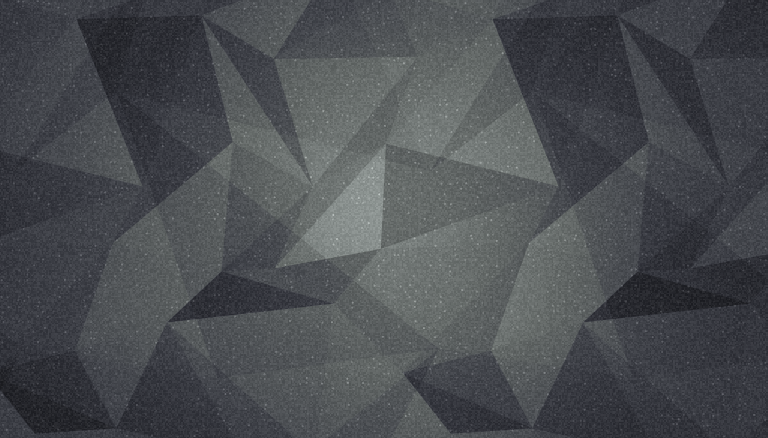
A Shadertoy shader for this background:

```glsl
#define PERIOD 0.95        // width of one repeat, in canvas heights
#define JITTER 0.42        // vertex displacement, in cells
#define FACET_DEPTH 0.46   // darkening of the small facets
#define VEIL_DEPTH 0.16    // darkening of the large translucent facets
#define AMBIENT 0.215
#define GLOW 0.36
#define FALLOFF 2.3
#define GRAIN 0.075
#define GRAIN_ROWS 292.0
#define SPECK 0.22
#define SPECK_ROWS 85.0

float hash(vec2 p) {
    vec3 q = fract(vec3(p.xyx) * 0.1031);
    q += dot(q, q.yzx + 33.33);
    return fract((q.x + q.y) * q.z);
}

float cross2(vec2 a, vec2 b) { return a.x * b.y - a.y * b.x; }

float area(vec2 a, vec2 b, vec2 c) { return cross2(b - a, c - a); }

// Signed distance to the line a-b, positive on its left
float side(vec2 p, vec2 a, vec2 b) { return cross2(normalize(b - a), p - a); }

// Wraps the column so that the mesh repeats sideways
vec2 wrapCell(vec2 cell, float columns, float seed) {
    return vec2(mod(cell.x, columns), cell.y) + seed;
}

vec2 vertexAt(vec2 cell, float columns, float seed) {
    vec2 id = wrapCell(cell, columns, seed);
    return cell + JITTER * (2.0 * vec2(hash(id), hash(id + 57.3)) - 1.0);
}

// Adds one triangle as (shade * coverage, coverage)
vec2 facet(vec2 p, vec2 a, vec2 b, vec2 c, vec2 id, float pixel) {
    float inside = min(side(p, a, b), min(side(p, b, c), side(p, c, a)));
    float cover = clamp(0.5 + inside / pixel, 0.0, 1.0);
    float tone = hash(id);
    float angle = 6.2832 * hash(id + 8.7);
    float slope = dot(p - (a + b + c) / 3.0, vec2(cos(angle), sin(angle)));
    return vec2(tone * tone + 0.12 * slope, 1.0) * cover;
}

// Irregular triangle mesh: a jittered grid with each quad cut in two
float mesh(vec2 uv, float columns, float rowHeight, float seed) {
    vec2 size = vec2(PERIOD / columns, rowHeight);
    vec2 p = uv / size;
    float pixel = 1.0 / (iResolution.y * size.y);
    vec2 sum = vec2(0.0, 1e-4);
    for (int y = -1; y <= 1; y++)
    for (int x = -1; x <= 1; x++) {
        vec2 cell = floor(p) + vec2(x, y);
        vec2 a = vertexAt(cell, columns, seed);
        vec2 b = vertexAt(cell + vec2(1, 0), columns, seed);
        vec2 c = vertexAt(cell + vec2(1, 1), columns, seed);
        vec2 d = vertexAt(cell + vec2(0, 1), columns, seed);
        vec2 id = wrapCell(cell, columns, seed) + 131.0;

        // Random diagonal, unless one of them would fold the quad
        float fitAC = min(area(a, b, c), area(a, c, d));
        float fitBD = min(area(a, b, d), area(b, c, d));
        bool cutAC = min(fitAC, fitBD) > 0.05 ? hash(id + 3.1) > 0.5 : fitAC > fitBD;
        if (cutAC) {
            sum += facet(p, a, b, c, id, pixel) + facet(p, a, c, d, id + 19.6, pixel);
        } else {
            sum += facet(p, a, b, d, id, pixel) + facet(p, b, c, d, id + 19.6, pixel);
        }
    }
    return sum.x / sum.y;
}

// Sparse round dust, one dot of random strength per cell
float dust(vec2 uv) {
    vec2 p = uv * SPECK_ROWS;
    vec2 id = floor(p);
    vec2 center = 0.25 + 0.5 * vec2(hash(id + 5.0), hash(id + 71.0));
    float dotMask = 1.0 - smoothstep(0.08, 0.3, length(fract(p) - center));
    return dotMask * pow(hash(id + 23.0), 5.0);
}

void mainImage(out vec4 fragColor, in vec2 fragCoord) {
    vec2 uv = fragCoord / iResolution.y;
    vec2 middle = vec2(0.5 * iResolution.x / iResolution.y, 0.5);

    // Central light
    float radius = length(uv - middle);
    float light = AMBIENT + GLOW * exp(-FALLOFF * pow(radius, 1.5));

    // Small facets under large faint ones
    light *= 1.0 - FACET_DEPTH * mesh(uv, 4.0, 0.22, 12.0);
    light *= 1.0 - VEIL_DEPTH * mesh(uv + vec2(0.13, 0.21), 2.0, 0.5, 41.0);

    // Cool shadows, faintly green highlights
    vec3 cool = vec3(0.96, 0.99, 1.13);
    vec3 pale = vec3(0.97, 1.02, 1.005);
    vec3 color = light * mix(cool, pale, smoothstep(0.18, 0.42, light));

    // Film grain and dust
    color += GRAIN * (hash(floor(uv * GRAIN_ROWS) + 7.0) - 0.5);
    color += SPECK * dust(uv) * (0.4 + light);

    fragColor = vec4(clamp(color, 0.0, 1.0), 1.0);
}
```
